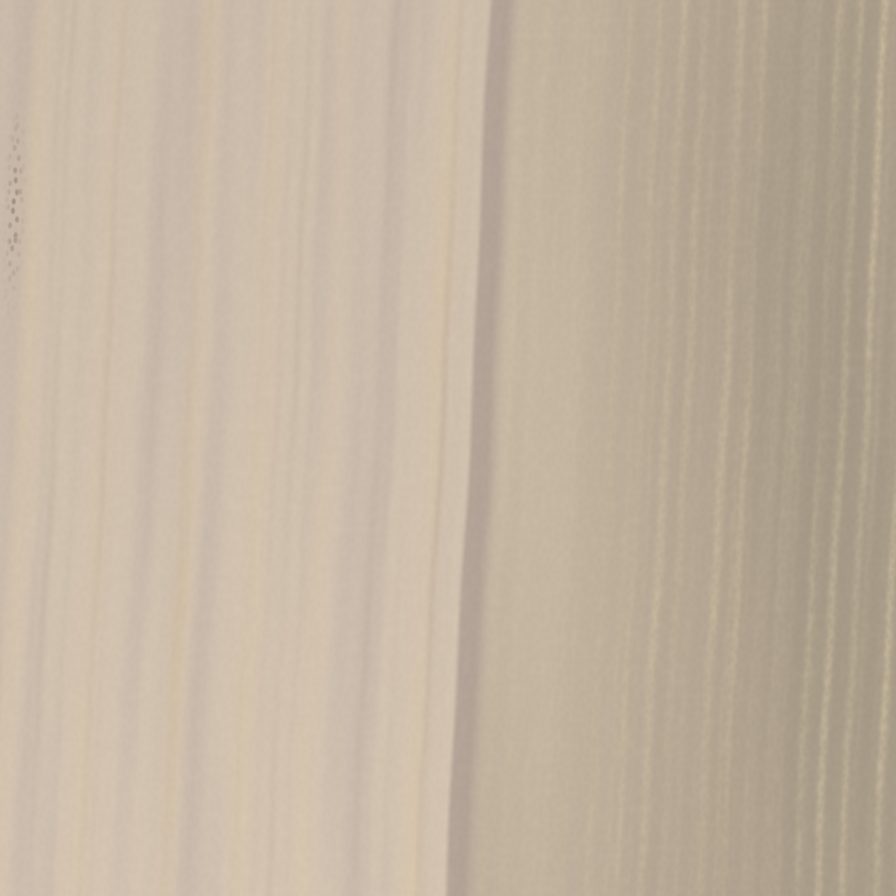
A three.js fragment shader for this texture:

```glsl
// Pale weathered board: a smooth half with broad soft streaks, a leaning
// groove, and a darker half with fine bright ridges. Streaks are jittered
// gaussian lines in sheared space; layered sines tint, cellular noise grains.

varying vec2 vUv;

const vec3 PALE       = vec3(0.820, 0.758, 0.685);
const vec3 MAUVE      = vec3(0.775, 0.715, 0.668);
const vec3 HONEY      = vec3(0.850, 0.775, 0.650);
const vec3 VEIN       = vec3(0.715, 0.645, 0.570);
const vec3 RIDGE_NEAR = vec3(0.768, 0.710, 0.632);
const vec3 RIDGE_FAR  = vec3(0.660, 0.608, 0.535);
const vec3 RIDGE_TOP  = vec3(0.835, 0.775, 0.645);
const vec3 GROOVE     = vec3(0.688, 0.628, 0.582);
const vec3 PIT        = vec3(0.560, 0.470, 0.360);

const float LEAN         = 0.050;  // sideways shift of the grain over the height
const float GROOVE_X     = 0.536;
const float GROOVE_HALF  = 0.013;
const float RIDGE_PITCH  = 0.029;
const float RIDGE_WIDTH  = 0.0046;
const float GRAIN_SCALE  = 150.0;
const float GRAIN_AMOUNT = 0.022;

float hash(vec2 p) {
  return fract(sin(dot(p, vec2(127.1, 311.7))) * 4375.85);
}

// Distance to the nearest jittered cell point.
float cellular(vec2 p) {
  vec2 cell = floor(p);
  float nearest = 2.0;
  for (int j = -1; j <= 1; j++) {
    for (int i = -1; i <= 1; i++) {
      vec2 id = cell + vec2(float(i), float(j));
      vec2 point = id + vec2(hash(id), hash(id + 57.3));
      nearest = min(nearest, length(p - point));
    }
  }
  return nearest;
}

// Soft lines of uneven place and strength that fade along their length.
float streaks(float s, float y, float pitch, float width, float seed) {
  float cell = floor(s / pitch);
  float total = 0.0;
  for (int i = -1; i <= 1; i++) {
    float id = cell + float(i);
    float h = hash(vec2(id, seed));
    float strength = 0.3 + 0.7 * hash(vec2(id, seed + 9.0));
    float fade = 0.72 + 0.28 * sin(y * (4.0 + 6.0 * h) + h * 40.0);
    float d = (s - (id + 0.5 + 0.6 * (h - 0.5)) * pitch) / width;
    total += strength * fade * exp(-d * d);
  }
  return total;
}

// Broad irregular bands in -1..1, drifting slowly along the grain.
float bands(float s, float y) {
  return 0.45 * sin(s * 31.0 + 1.1 * sin(y * 2.3) + 0.7)
       + 0.33 * sin(s * 73.0 + 0.9 * sin(y * 3.7 + 1.0) + 2.1)
       + 0.22 * sin(s * 167.0 + 0.8 * sin(y * 5.1 + 2.0));
}

vec3 smoothHalf(float s, float y) {
  vec3 color = mix(PALE, MAUVE, smoothstep(-0.3, 1.0, bands(s, y)) * 0.75);
  color = mix(color, HONEY, min(streaks(s, y, 0.085, 0.011, 3.0), 1.0) * 0.55);
  color = mix(color, VEIN, streaks(s, y, 0.090, 0.0045, 17.0) * 0.36);
  color = mix(color, VEIN, streaks(s, y, 0.037, 0.0040, 29.0) * 0.14);
  return color * (1.012 - 0.030 * y);
}

vec3 ridgedHalf(float s, float y, float grain) {
  float far = smoothstep(0.54, 0.94, s);
  vec3 color = mix(RIDGE_NEAR, RIDGE_FAR, far);
  color *= 1.0 + 0.014 * bands(s + 0.4, y) + 0.012 * sin(y * 5.0 + s * 9.0);
  float ridge = streaks(s, y, RIDGE_PITCH, RIDGE_WIDTH, 41.0)
              + 0.35 * streaks(s, y, 0.017, 0.0035, 53.0);
  ridge *= 0.85 + 0.7 * grain;
  return mix(color, RIDGE_TOP, min(ridge, 1.0) * mix(0.30, 0.58, far));
}

void main() {
  float y = vUv.y;
  float sway = 0.0012 * sin(y * 9.0) + 0.0008 * sin(y * 23.0 + vUv.x * 12.0);
  float s = vUv.x - LEAN * (y - 0.5) + sway;

  // Two sizes of grain, slightly drawn out along the streaks.
  float fine = cellular(vec2(s, y * 0.75) * GRAIN_SCALE) - 0.5;
  float coarse = cellular(vec2(s, y * 0.6) * GRAIN_SCALE * 0.4) - 0.5;
  float grain = 0.7 * fine + 0.3 * coarse;

  // Two halves, joined inside the groove.
  float side = smoothstep(-0.008, 0.008, s - GROOVE_X);
  vec3 color = mix(smoothHalf(s, y), ridgedHalf(s, y, grain), side);

  // Groove: crisp on the left, softer on the right.
  float g = s - GROOVE_X;
  float groove = smoothstep(-GROOVE_HALF - 0.004, -GROOVE_HALF + 0.004, g)
               * (1.0 - smoothstep(0.004, GROOVE_HALF + 0.010, g));
  color = mix(color, GROOVE, groove * 0.88);

  // A short run of small pits near the left edge.
  vec2 run = (vec2(s, y) - vec2(0.003, 0.77)) / vec2(0.007, 0.075);
  float pit = 1.0 - smoothstep(0.15, 0.45, cellular(vec2(s, y * 0.7) * 130.0));
  color = mix(color, PIT, pit * exp(-dot(run, run)) * 0.6);

  color += GRAIN_AMOUNT * grain;
  gl_FragColor = vec4(color, 1.0);
}
```
